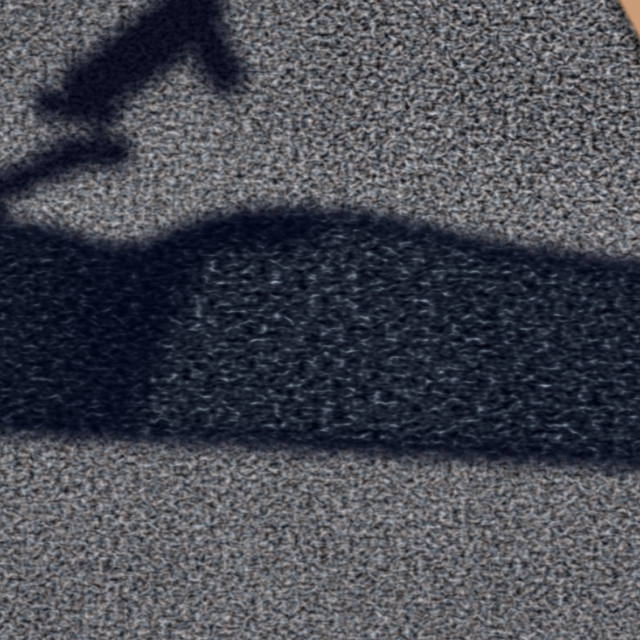
Reproduce this texture procedurally as a WebGL 1 fragment shader.

```glsl
precision highp float;
uniform vec2 u_resolution;

vec2 hashGradient(vec2 cell) {
  vec3 h = fract(vec3(cell.xyx) * vec3(0.1031, 0.1030, 0.0973));
  h += dot(h, h.yzx + 33.33);
  float angle = 6.2832 * fract((h.x + h.y) * h.z);
  return vec2(cos(angle), sin(angle));
}

float gradientNoise(vec2 p) {
  vec2 i = floor(p);
  vec2 f = p - i;
  vec2 w = f * f * f * (f * (f * 6.0 - 15.0) + 10.0);
  float a = dot(hashGradient(i), f);
  float b = dot(hashGradient(i + vec2(1, 0)), f - vec2(1, 0));
  float c = dot(hashGradient(i + vec2(0, 1)), f - vec2(0, 1));
  float d = dot(hashGradient(i + vec2(1, 1)), f - vec2(1, 1));
  return mix(mix(a, b, w.x), mix(c, d, w.x), w.y);
}

float capsule(vec2 p, vec2 a, vec2 b, float radius) {
  vec2 ab = b - a;
  float t = clamp(dot(p - a, ab) / dot(ab, ab), 0.0, 1.0);
  return length(p - a - ab * t) - radius;
}

float bump(float x, float center, float width) {
  float d = (x - center) / width;
  return exp(-d * d);
}

// Signed distance to the wide shadow, negative inside
float bandDistance(vec2 p) {
  float top = 0.655 - 0.065 * p.x + 0.052 * bump(p.x, 0.5, 0.27)
            - 0.038 * bump(p.x, 0.2, 0.1);
  float bottom = 0.322 - 0.053 * p.x;
  return max(p.y - top, bottom - p.y);
}

// Branching shadows at the upper left
float branchDistance(vec2 p) {
  float d = capsule(p, vec2(0.08, 0.84), vec2(0.16, 0.832), 0.024);
  d = min(d, capsule(p, vec2(0.14, 0.86), vec2(0.3, 0.985), 0.047));
  d = min(d, capsule(p, vec2(0.315, 0.96), vec2(0.35, 0.885), 0.027));
  d = min(d, capsule(p, vec2(-0.03, 0.69), vec2(0.11, 0.757), 0.025));
  d = min(d, capsule(p, vec2(0.1, 0.76), vec2(0.18, 0.762), 0.019));
  d = min(d, capsule(p, vec2(0.15, 0.83), vec2(0.16, 0.77), 0.006));
  return min(d, capsule(p, vec2(-0.01, 0.64), vec2(-0.01, 0.71), 0.022));
}

void main() {
  vec2 p = gl_FragCoord.xy / u_resolution;

  // Fibres: speckled grain in clumps, with longer strands for the shade
  vec2 bend = vec2(gradientNoise(p * 60.0), gradientNoise(p * 60.0 + 37.0));
  vec2 q = p + bend * 0.003;
  float grain = gradientNoise(q * vec2(92.0, 122.0))
              + 0.75 * gradientNoise(q * vec2(150.0, 195.0) + 51.0);
  float clump = gradientNoise(p * vec2(38.0, 48.0) + 23.0);
  float strands = gradientNoise(q * vec2(50.0, 112.0) + 13.0)
                + 0.75 * gradientNoise(q * vec2(98.0, 180.0) + 71.0);
  float cloud = gradientNoise(p * 7.0 + 5.0);
  float tint = gradientNoise(p * vec2(60.0, 75.0) + 90.0);

  // Lit fabric
  float upperRight = smoothstep(0.25, 0.7, p.x) * smoothstep(0.55, 0.75, p.y);
  float level = 0.4 + 0.04 * cloud + 0.07 * clump;
  level += grain * mix(0.33, 0.43, upperRight) - 0.02 * upperRight;
  level += 0.035 * smoothstep(0.85, 0.7, p.y) * smoothstep(0.5, 0.65, p.y);
  level = clamp(level, 0.1, 0.78);
  vec3 lit = level + vec3(0.002, 0.002, 0.018);
  lit += tint * vec3(0.045, 0.0, -0.03);

  // Shaded fabric, deeper left of the slanted fold and along the edges
  float band = bandDistance(p);
  float fold = 0.19 + (p.y - 0.32) * 0.42;
  float open = smoothstep(fold - 0.03, fold + 0.05, p.x);
  float leftGlow = 0.4 * smoothstep(0.22, 0.04, p.x);
  float depth = max(open, leftGlow) * smoothstep(-0.005, 0.05, -band);
  depth *= smoothstep(-0.015, 0.045,
    capsule(p, vec2(0.3, 0.635), vec2(0.47, 0.645), 0.018));
  depth *= 1.0 - 0.15 * smoothstep(0.65, 0.85, p.x);
  vec3 shade = mix(vec3(0.035, 0.055, 0.125), vec3(0.115, 0.14, 0.19), depth);
  float sheen = strands * 0.17 + 0.35 * pow(max(strands, 0.0), 2.0);
  shade += sheen * mix(0.35, 1.0, depth) * vec3(0.95, 1.0, 1.02);
  shade += clump * 0.04 * depth + cloud * 0.02;
  shade = max(shade, vec3(0.012, 0.025, 0.065));

  // Blurred shadow edges
  float fray = bend.x * 0.006 + clump * 0.006;
  float inBand = 1.0 - smoothstep(-0.02, 0.025, band + fray);
  float branch = branchDistance(p) + fray + cloud * 0.014;
  float inBranch = 1.0 - smoothstep(-0.025, 0.031, branch);
  vec3 branchShade = vec3(0.045, 0.06, 0.125) + grain * 0.06;
  vec3 color = mix(lit, branchShade, inBranch);
  color = mix(color, shade, inBand);

  // Tan corner with a dark rim
  float corner = dot(p - vec2(0.966, 1.0), vec2(0.875, 0.484));
  color *= 1.0 - 0.35 * smoothstep(-0.025, -0.003, corner);
  vec3 skinTan = vec3(0.79, 0.61, 0.47) + 0.03 * cloud;
  color = mix(color, skinTan, smoothstep(-0.006, 0.007, corner));

  gl_FragColor = vec4(clamp(color, 0.0, 1.0), 1.0);
}
```
